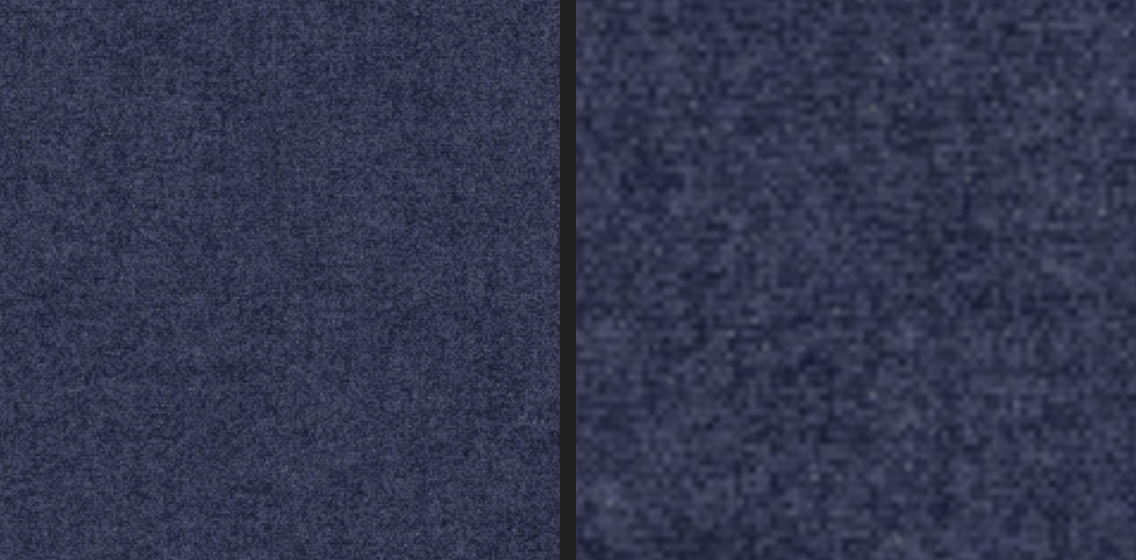
Left: the whole. Right: its middle third, enlarged.
A WebGL 1 fragment shader for this texture:

```glsl
precision highp float;
// Navy wool cloth: a fine plain weave under fuzzy fibre grain, soft mottling,
// faint slubs along warp and weft, and a few pale stray fibres.
// Layers of value noise are summed into one tone that tints a base blue.
uniform vec2 u_resolution;

float hash(vec2 p) {
  vec3 q = fract(vec3(p.xyx) * 0.1031);
  q += dot(q, q.yzx + 33.33);
  return fract((q.x + q.y) * q.z);
}

// Value noise centred on zero, from -0.5 to 0.5.
float noise(vec2 p) {
  vec2 cell = floor(p);
  vec2 f = fract(p);
  f = f * f * (3.0 - 2.0 * f);
  float low = mix(hash(cell), hash(cell + vec2(1.0, 0.0)), f.x);
  float high = mix(hash(cell + vec2(0.0, 1.0)), hash(cell + 1.0), f.x);
  return mix(low, high, f.y) - 0.5;
}

// Rows of stitches, each row shifted by half a stitch from the last.
float weave(vec2 uv) {
  vec2 p = uv * vec2(116.0, 152.0);
  p += 0.5 * vec2(noise(uv * 45.0 + 7.0), noise(uv * 45.0 + 91.0));
  float rows = cos(6.2832 * p.y);
  float stitches = cos(6.2832 * p.x) * cos(3.1416 * p.y);
  return 0.5 * rows + 0.6 * stitches;
}

// Threads that run thicker or darker for a short length.
float slubs(vec2 uv) {
  float weft = noise(uv * vec2(15.0, 135.0) + 31.0);
  float warp = noise(uv * vec2(135.0, 15.0) + 57.0);
  return weft + warp;
}

// Small pale fibre ends, scattered in a sparse jittered grid.
float strayFibres(vec2 uv) {
  vec2 p = uv * 140.0;
  vec2 cell = floor(p);
  vec2 jitter = 0.35 + 0.3 * vec2(hash(cell + 11.0), hash(cell + 23.0));
  float dotShape = 1.0 - smoothstep(0.0, 0.6, length(fract(p) - jitter));
  return dotShape * smoothstep(0.94, 1.0, hash(cell + 71.0));
}

void main() {
  vec2 uv = gl_FragCoord.xy / u_resolution.y;

  // Fibre grain, fine to medium.
  float tone = 0.132 * noise(uv * 235.0);
  tone += 0.068 * noise(uv * vec2(135.0, 175.0) + 19.0);

  // Mottling of the dyed wool.
  tone += 0.038 * noise(uv * 62.0 + 43.0);
  tone += 0.019 * noise(uv * 18.0 + 5.0);
  tone += 0.010 * noise(uv * 5.0 + 83.0);

  // Thread structure.
  tone += 0.029 * slubs(uv);
  tone += 0.015 * weave(uv);

  vec3 navy = vec3(0.202, 0.214, 0.309);
  vec3 color = navy + tone * vec3(1.0, 0.97, 1.06);

  // Fibres drift between bluer and greyer dye.
  float dye = noise(uv * 110.0 + 13.0) + 0.4 * noise(uv * 24.0 + 67.0);
  color += dye * vec3(-0.010, -0.005, 0.018);

  color += strayFibres(uv) * vec3(0.11, 0.11, 0.09);
  gl_FragColor = vec4(color, 1.0);
}
```
